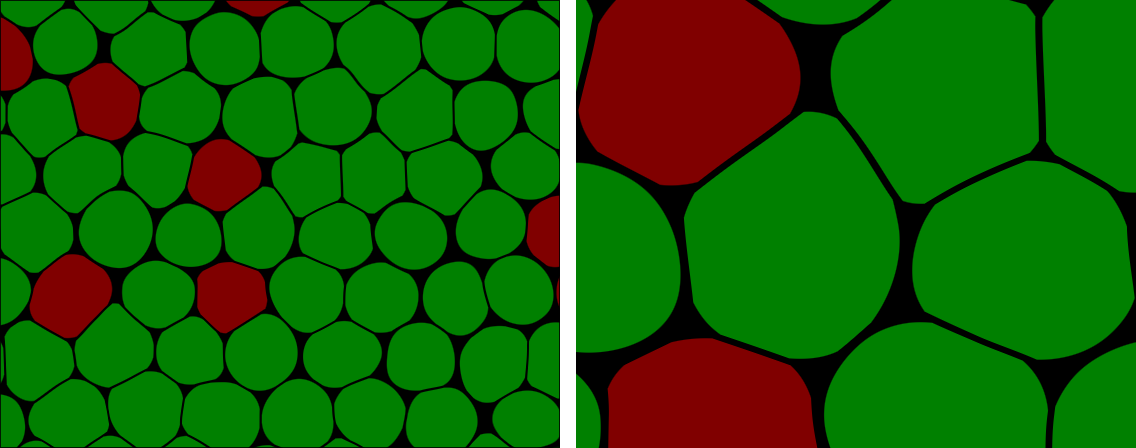
Left, the full canvas; right, a detail of the centre.
This pattern is drawn by a Shadertoy shader. Its source:

```glsl
// Tightly packed rounded grains, mostly green with a few red, on black.
// Each grain is a cell of a jittered staggered lattice; its straight sides
// are blended by a soft minimum so that corners open into dark gaps.

const vec2 SPACING = vec2(0.168, 0.137);   // lattice step, canvas height = 1
const float JITTER = 0.32;                 // shift of centres, in lattice steps
const float ROUNDNESS = 0.027;             // blend width of neighbouring sides
const float HALF_GAP = 0.0025;             // half of the seam between grains
const float FRAME = 0.0018;                // dark line along the canvas edge

const vec3 GREEN = vec3(0.0, 0.503, 0.0);
const vec3 RED = vec3(0.503, 0.0, 0.0);

vec2 hash2(vec2 p) {
    vec2 q = vec2(dot(p, vec2(127.1, 311.7)), dot(p, vec2(269.5, 183.3)));
    return fract(sin(q) * 43758.5);
}

// Smooth two-channel value noise
vec2 noise2(vec2 p) {
    vec2 i = floor(p), f = fract(p);
    f = f * f * (3.0 - 2.0 * f);
    vec2 low = mix(hash2(i), hash2(i + vec2(1.0, 0.0)), f.x);
    vec2 high = mix(hash2(i + vec2(0.0, 1.0)), hash2(i + 1.0), f.x);
    return mix(low, high, f.y);
}

vec2 grainCentre(vec2 id, vec2 spacing, float jitter) {
    vec2 stagger = vec2(0.5 * mod(id.y, 2.0), 0.5);
    return (id + stagger + jitter * (hash2(id) - 0.5)) * spacing;
}

vec2 nearestGrain(vec2 p, vec2 spacing, float jitter) {
    vec2 home = floor(p / spacing), best = home;
    float bestDist = 1e5;
    for (int y = -2; y <= 2; y++)
    for (int x = -2; x <= 2; x++) {
        vec2 id = home + vec2(x, y);
        float d = distance(p, grainCentre(id, spacing, jitter));
        if (d < bestDist) { bestDist = d; best = id; }
    }
    return best;
}

// Depth inside a grain: soft minimum over its sides, kept clear of the seam
float grainDepth(vec2 p, vec2 id, vec2 spacing, float jitter, float swell) {
    vec2 centre = grainCentre(id, spacing, jitter);
    float side = 1e5, sum = 0.0;
    for (int y = -2; y <= 2; y++)
    for (int x = -2; x <= 2; x++) {
        if (x == 0 && y == 0) continue;
        vec2 other = grainCentre(id + vec2(x, y), spacing, jitter);
        float d = dot(0.5 * (centre + other) - p, normalize(other - centre));
        side = min(side, d);
        sum += exp(-d / ROUNDNESS);
    }
    return min(swell - ROUNDNESS * log(sum), side - HALF_GAP);
}

// One random grain in each block of three by three is red
bool isRed(vec2 id) {
    vec2 block = floor(id / 3.0);
    vec2 pick = floor(3.0 * hash2(block + 41.0));
    return distance(id - 3.0 * block, pick) < 0.5;
}

float coverage(float depth, float pixel) {
    return clamp(depth / pixel + 0.5, 0.0, 1.0);
}

void mainImage(out vec4 fragColor, in vec2 fragCoord) {
    float pixel = 1.0 / iResolution.y;
    vec2 p = fragCoord * pixel;
    vec2 size = iResolution.xy * pixel;

    // Slight wobble of the outlines
    vec2 q = p + 0.011 * (noise2(p * 14.0) - 0.5);

    // Grain body, each with its own fullness
    vec2 id = nearestGrain(q, SPACING, JITTER);
    float swell = mix(0.010, 0.019, hash2(id + 17.0).x);
    float mask = coverage(grainDepth(q, id, SPACING, JITTER, swell), pixel);

    // Thin dark frame
    vec2 margin = min(p, size - p);
    mask *= coverage(min(margin.x, margin.y) - FRAME, pixel);

    fragColor = vec4((isRed(id) ? RED : GREEN) * mask, 1.0);
}
```
